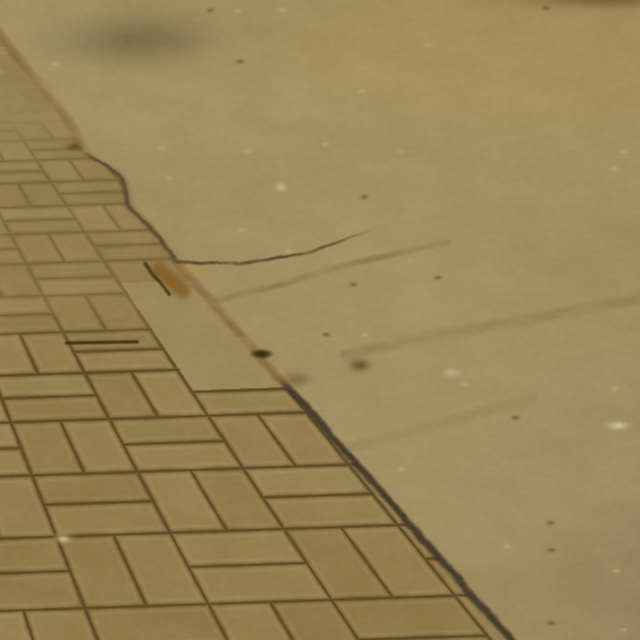
Write a WebGL 2 fragment shader that draws this texture.

```glsl
#version 300 es
precision highp float;
// A basket-weave brick walk meets a worn concrete slab, seen in perspective.
// The bricks come from a projected grid split by block parity; the slab is
// layered sines and cellular grain, with cracks drawn as soft distance bands.
uniform vec2 u_resolution;
out vec4 fragColor;

vec2 hash2(vec2 c) {
  vec3 h = fract(c.xyx * vec3(0.1031, 0.103, 0.0973));
  h += dot(h, h.yzx + 33.33);
  return fract((h.xx + h.yz) * h.zy);
}

// Distance to the nearest scattered cell point
float cellular(vec2 p) {
  vec2 cell = floor(p);
  float nearest = 2.0;
  for (int y = -1; y <= 1; y++)
    for (int x = -1; x <= 1; x++) {
      vec2 c = cell + vec2(x, y);
      nearest = min(nearest, length(c + hash2(c) - p));
    }
  return nearest;
}

// Rotated sine layers, roughly -1 to 1
float mottle(vec2 p) {
  float sum = 0.0, amp = 0.5;
  for (int i = 0; i < 5; i++) {
    p = mat2(1.5, 1.1, -1.1, 1.5) * p + 1.7;
    sum += amp * sin(p.x + 1.4 * sin(p.y * 0.8));
    amp *= 0.6;
  }
  return sum;
}

float band(float d, float halfWidth) {
  float soft = 0.5 / u_resolution.y;
  return 1.0 - smoothstep(halfWidth * 0.3 - soft, halfWidth * 1.4 + soft, abs(d));
}

float segment(vec2 p, vec2 a, vec2 b) {
  vec2 ab = b - a;
  return length(p - a - ab * clamp(dot(p - a, ab) / dot(ab, ab), 0.0, 1.0));
}

float blot(vec2 p, vec2 center, vec2 radius) {
  vec2 q = (p - center) / radius;
  return exp(-dot(q, q));
}

// Horizontal place of the seam between walk and slab at height y
float seamX(float y) {
  float bend = exp(-pow((y - 0.267) / 0.06, 2.0));
  return 0.273 + (y - 0.406) * (y < 0.406 ? 0.772 : 0.883)
       + 0.014 * bend * sin(60.0 * (y - 0.254));
}

void main() {
  vec2 uv = gl_FragCoord.xy / u_resolution;
  vec2 p = vec2(uv.x, 1.0 - uv.y);  // y runs down, toward the viewer
  float broad = mottle(p * vec2(3.0, 6.0));
  float fine = mottle(p * vec2(24.0, 38.0) + 4.0);
  float grain = cellular(p * vec2(75.0, 130.0)) - 0.5;
  vec2 rough = p + 0.0022 * vec2(fine, mottle(p * 28.0));
  float seam = rough.x - seamX(rough.y);

  // Concrete slab with warm far end and brown corner
  vec3 slab = vec3(0.63, 0.56, 0.385);
  slab = mix(slab, vec3(0.655, 0.56, 0.36), blot(p, vec2(0.85, 0.08), vec2(0.45, 0.13)));
  slab = mix(slab, vec3(0.58, 0.50, 0.36), 0.7 * blot(p, vec2(1.05, 0.92), vec2(0.2, 0.22)));
  slab += 0.014 * broad;
  slab = mix(slab, vec3(0.42, 0.36, 0.25), 0.65 * blot(p, vec2(0.215, 0.062), vec2(0.1, 0.034)));
  slab = mix(slab, vec3(0.46, 0.33, 0.18), 0.8 * blot(p, vec2(0.95, -0.005), vec2(0.13, 0.016)));

  // Faint stained streaks on the slab
  vec2 drift = p + vec2(0.0, 0.005 * broad);
  float streak = band(segment(drift, vec2(0.34, 0.467), vec2(0.70, 0.38)), 0.005);
  streak += 0.6 * band(segment(drift, vec2(0.54, 0.556), vec2(1.02, 0.46)), 0.010);
  streak += 0.4 * band(segment(drift, vec2(0.52, 0.71), vec2(0.83, 0.625)), 0.010);
  slab = mix(slab, vec3(0.49, 0.38, 0.21), streak * (0.38 + 0.25 * fine));

  // Projected brick grid: whole cells are blocks of two bricks
  float row = p.y + 0.034 * (p.x - 0.3255);
  float depth = row + 0.521;
  vec2 grid = vec2((p.x - 0.3255 - 0.525 * (row - 0.944)) / (0.1315 * depth),
                   (1.0 / depth - 0.6827) / 0.0572);
  vec2 block = floor(grid);
  bool flat_ = mod(block.x + block.y, 2.0) < 0.5;
  vec2 split = flat_ ? vec2(1.0, 2.0) : vec2(2.0, 1.0);
  vec2 brick = floor(grid * split);
  vec2 toJoint = (0.5 - abs(fract(grid * split) - 0.5)) / split;
  toJoint *= vec2(0.112 * depth, 0.0572 * depth * depth);
  float jointDist = min(toJoint.x, toJoint.y) + 0.0007 * fine;
  float near = smoothstep(0.47, 0.57, p.y);
  float patch_ = step(1.03, grid.x) * step(3.54, grid.y) * step(grid.y, 6.3);
  float worn = mix(0.32, 0.85, near) * (1.0 - patch_) * smoothstep(0.16, 0.27, p.y);

  vec3 walk = mix(vec3(0.59, 0.51, 0.325), vec3(0.575, 0.485, 0.30), p.y);
  walk += (hash2(brick + 17.0).x - 0.5) * 0.035 * (1.0 - patch_) + 0.008 * broad;
  walk = mix(walk, vec3(0.61, 0.53, 0.355), patch_);
  walk = mix(walk, vec3(0.44, 0.35, 0.19), 0.5 * worn * band(jointDist, 0.0055));
  walk = mix(walk, vec3(0.29, 0.23, 0.12), worn * (0.85 + 0.2 * fine) * band(jointDist, 0.0024));
  walk += 0.025 * worn * band(jointDist - 0.008, 0.003);

  vec3 color = mix(walk, slab, smoothstep(-0.004, 0.004, seam));

  // Seam: rusty trace, thin far crack, deep near gap
  float trace = band(seam, 0.010) * (1.0 - smoothstep(0.59, 0.63, p.y));
  color = mix(color, vec3(0.47, 0.35, 0.17), trace * (0.38 + 0.3 * fine));
  float farCrack = band(seam, 0.0045) * smoothstep(0.235, 0.25, p.y) * (1.0 - smoothstep(0.40, 0.415, p.y));
  color = mix(color, vec3(0.33, 0.29, 0.22), 0.85 * farCrack);
  float nearGap = band(seam - 0.002, 0.0085) * smoothstep(0.585, 0.61, p.y);
  color = mix(color, vec3(0.25, 0.22, 0.155), 0.92 * nearGap);

  // Branch crack curling across the slab
  float branch = rough.y - 0.412 + 0.85 * pow(p.x - 0.332, 2.0);
  float reach = smoothstep(0.265, 0.28, p.x) * (1.0 - smoothstep(0.48, 0.61, p.x));
  color = mix(color, vec3(0.31, 0.24, 0.14), reach * (0.75 + 0.4 * fine) * band(branch, 0.0028));

  // Broken corner, lifted brick edge and drain hole
  color = mix(color, vec3(0.50, 0.36, 0.14), 0.85 * band(segment(rough, vec2(0.25, 0.422), vec2(0.285, 0.452)), 0.014));
  color = mix(color, vec3(0.25, 0.19, 0.09), 0.8 * band(segment(rough, vec2(0.228, 0.413), vec2(0.262, 0.458)), 0.0032));
  color = mix(color, vec3(0.66, 0.55, 0.28), 0.7 * blot(rough, vec2(0.305, 0.422), vec2(0.018, 0.008)));
  color = mix(color, vec3(0.23, 0.18, 0.09), 0.9 * band(segment(p, vec2(0.104, 0.536), vec2(0.214, 0.534)), 0.003));
  color = mix(color, vec3(0.24, 0.18, 0.07), band(length((p - vec2(0.409, 0.553)) / vec2(0.018, 0.0078)), 0.9));

  // Larger stains and pale chips
  color = mix(color, vec3(0.38, 0.27, 0.15), 0.75 * blot(rough, vec2(0.561, 0.571), vec2(0.014, 0.009)));
  color = mix(color, vec3(0.34, 0.24, 0.11), 0.7 * blot(rough, vec2(0.115, 0.228), vec2(0.011, 0.006)));
  color = mix(color, vec3(0.42, 0.31, 0.16), 0.55 * blot(rough, vec2(0.463, 0.592), vec2(0.018, 0.010)));
  color = mix(color, vec3(0.80, 0.76, 0.60), 0.9 * blot(rough, vec2(0.966, 0.665), vec2(0.013, 0.006)));
  color = mix(color, vec3(0.78, 0.73, 0.56), 0.7 * blot(rough, vec2(0.705, 0.584), vec2(0.012, 0.006)));
  color = mix(color, vec3(0.78, 0.73, 0.56), 0.8 * blot(rough, vec2(0.44, 0.292), vec2(0.007, 0.006)));
  color = mix(color, vec3(0.80, 0.74, 0.52), 0.9 * blot(rough, vec2(0.098, 0.841), vec2(0.010, 0.006)));

  // Random specks, one chance per cell
  vec2 speckGrid = p * vec2(17.0, 24.0);
  vec2 id = floor(speckGrid);
  vec2 pick = hash2(id + 5.0);
  float speck = step(0.88, pick.x) * blot(fract(speckGrid), 0.3 + 0.4 * hash2(id + 41.0), vec2(0.10, 0.08));
  vec3 speckColor = pick.y > 0.5 ? vec3(0.74, 0.68, 0.48) : vec3(0.36, 0.27, 0.14);
  color = mix(color, speckColor, 0.55 * speck * step(0.0, seam));

  fragColor = vec4(color + 0.009 * fine + 0.016 * grain, 1.0);
}
```
